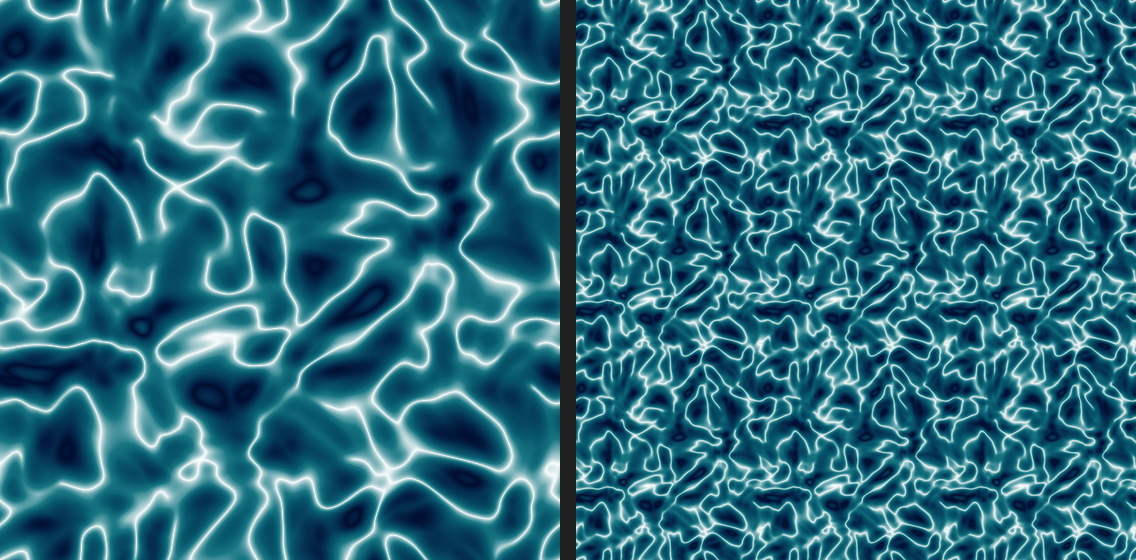
Left, the tile; right, the same tile 3 across and 3 down.
Give the GLSL for this texture, as a WebGL 1 fragment shader.

```glsl
precision highp float;
// Tiling caustic web: bright ridges run along the zero lines of a warped,
// two-octave gradient noise; distance from zero picks the water colour.
// A lift noise lets some lines fade out, a second one varies their width.

uniform vec2 u_resolution;

#define CELLS 8.0        // main noise cells across the canvas (whole)
#define DETAIL 0.3       // strength of the octave at twice the cells
#define WARP_CELLS 5.0   // cells of the domain warp (whole)
#define WARP 0.075       // warp distance in canvas units
#define LIFT_CELLS 6.0   // cells of the fading patches (whole)
#define LIFT 0.7         // how far faded lines sink
#define MOTTLE_CELLS 15.0 // cells of the fine mottling (whole)
#define DEEPEST 2.35     // depth at which the dark cores fold back
#define NOISE_SPREAD 0.216 // standard deviation of the raw noise

const vec3 FOAM  = vec3(0.97, 0.99, 0.99);
const vec3 PALE  = vec3(0.73, 0.84, 0.85);
const vec3 MIST  = vec3(0.41, 0.66, 0.69);
const vec3 TEAL  = vec3(0.09, 0.46, 0.51);
const vec3 SEA   = vec3(0.03, 0.35, 0.43);
const vec3 DEEP  = vec3(0.02, 0.25, 0.36);
const vec3 NAVY  = vec3(0.01, 0.13, 0.27);
const vec3 ABYSS = vec3(0.00, 0.05, 0.18);

vec2 hash2(vec2 cell, float seed) {
  vec3 q = fract(vec3(cell.xyx + seed * 7.31) * vec3(0.1031, 0.1030, 0.0973));
  q += dot(q, q.yzx + 33.33);
  return fract((q.xx + q.yz) * q.zy);
}

// Slope of one lattice corner, wrapped to the period, times the offset
float corner(vec2 cell, vec2 offset, float period, float seed) {
  vec2 wrapped = cell - period * floor((cell + 0.5) / period);
  return dot(normalize(hash2(wrapped, seed) - 0.5), offset);
}

// Periodic gradient noise, scaled to unit standard deviation
float noise(vec2 uv, float period, float seed) {
  vec2 p = uv * period;
  vec2 cell = floor(p);
  vec2 f = p - cell;
  vec2 fade = f * f * f * (f * (f * 6.0 - 15.0) + 10.0);
  vec2 e = vec2(1.0, 0.0);
  float low = mix(corner(cell, f, period, seed),
                  corner(cell + e.xy, f - e.xy, period, seed), fade.x);
  float high = mix(corner(cell + e.yx, f - e.yx, period, seed),
                   corner(cell + e.xx, f - e.xx, period, seed), fade.x);
  return mix(low, high, fade.y) / NOISE_SPREAD;
}

// Depth below the ridge line: 0 on the line, about 2 in the dark cores
float waterDepth(vec2 uv) {
  vec2 shift = vec2(noise(uv, WARP_CELLS, 1.0), noise(uv, WARP_CELLS, 2.0));
  vec2 p = uv + WARP * NOISE_SPREAD * shift;

  float web = noise(p, CELLS, 3.0) + DETAIL * noise(p, CELLS * 2.0, 4.0);
  web /= sqrt(1.0 + DETAIL * DETAIL);

  float lift = LIFT * smoothstep(0.8, 1.7, noise(uv, LIFT_CELLS, 5.0));
  float mottle = length(vec2(noise(p, MOTTLE_CELLS, 6.0), 0.25));
  float depth = length(vec2(web, lift)) * (0.8 + 0.24 * mottle);
  return DEEPEST - abs(DEEPEST - depth);
}

float ramp(float from, float to, float x) {
  return clamp((x - from) / (to - from), 0.0, 1.0);
}

vec3 waterColour(float depth) {
  vec3 c = mix(FOAM, PALE, ramp(0.0, 0.065, depth));
  c = mix(c, MIST, ramp(0.065, 0.20, depth));
  c = mix(c, TEAL, ramp(0.20, 0.43, depth));
  c = mix(c, SEA, ramp(0.43, 0.76, depth));
  c = mix(c, DEEP, ramp(0.76, 1.26, depth));
  c = mix(c, NAVY, ramp(1.26, 1.88, depth));
  return mix(c, ABYSS, ramp(1.88, DEEPEST, depth));
}

void main() {
  vec2 uv = gl_FragCoord.xy / u_resolution;
  gl_FragColor = vec4(waterColour(waterDepth(uv)), 1.0);
}
```
